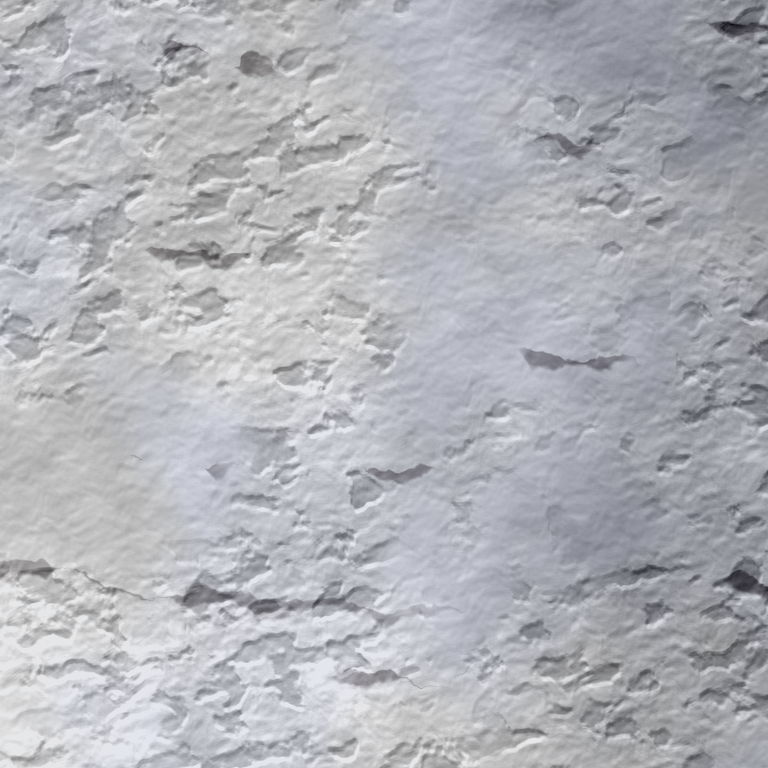
Give the GLSL for this texture, as a three.js fragment shader.

```glsl
// Weathered, pitted grey plaster wall with shadowed ledges and soft bluish stains.
#define LIT_TONE 0.765
#define SHADE_TONE 0.615
#define PIT_SCALE 25.0
#define GRAIN_SCALE 62.0
#define RELIEF 0.15
#define PIT_DARKNESS 0.11
#define CRACK_DARKNESS 0.25
#define LEDGE_COUNT 9
#define LIGHT_STEP vec2(-0.002, 0.006)
#define COOL_TINT vec3(-0.012, -0.002, 0.042)
#define WARM_TINT vec3(0.003, 0.004, 0.008)

varying vec2 vUv;

float hash(vec2 p) {
  vec3 q = fract(p.xyx * 0.1031);
  q += dot(q, q.yzx + 33.33);
  return fract((q.x + q.y) * q.z);
}

float noise(vec2 p) {
  vec2 i = floor(p);
  vec2 f = fract(p);
  f = f * f * f * (f * (f * 6.0 - 15.0) + 10.0);
  float low = mix(hash(i), hash(i + vec2(1.0, 0.0)), f.x);
  float high = mix(hash(i + vec2(0.0, 1.0)), hash(i + vec2(1.0)), f.x);
  return mix(low, high, f.y);
}

float fbm(vec2 p) {
  float sum = 0.0;
  float amplitude = 0.5;
  for (int i = 0; i < 4; i++) {
    sum += amplitude * noise(p);
    p = mat2(1.6, 1.2, -1.2, 1.6) * p + 17.3;
    amplitude *= 0.5;
  }
  return sum / 0.9375;
}

// Surface coordinates stretched along the gently rising trowel direction.
vec2 trowel(vec2 p) {
  vec2 along = vec2(0.956, 0.292);
  vec2 q = vec2(dot(p, along), 1.55 * dot(p, vec2(-along.y, along.x)));
  return q + 0.014 * vec2(noise(p * 30.0), noise(p * 30.0 + 7.0));
}

// Crumbling is patchy, and strongest around the long crack.
float roughness(vec2 p) {
  float band = exp(-pow((p.y - 0.25 + 0.12 * p.x) / 0.09, 2.0));
  band *= smoothstep(0.1, 0.4, p.x);
  return smoothstep(0.36, 0.64, fbm(p * 5.0 + 3.0) + 0.12 * band);
}

float pits(vec2 q, float rough) {
  return smoothstep(0.54, 0.69, fbm(q * PIT_SCALE)) * mix(0.15, 1.0, rough);
}

float height(vec2 p, float rough) {
  vec2 q = trowel(p);
  float grain = fbm(q * GRAIN_SCALE + 40.0);
  return mix(0.8, 1.6, rough) * grain - pits(q, rough);
}

// Ragged shadow under a ledge, running right from its start point.
float crack(vec2 p, vec2 start, float reach, float slope, float width) {
  vec2 q = p - start;
  float t = q.x / reach;
  float wobble = noise(vec2(p.x * 14.0, start.y * 90.0)) - 0.5;
  q.y -= slope * q.x + 0.03 * wobble + 0.03 * (fbm(p * 32.0) - 0.5);
  float taper = smoothstep(0.0, 0.12, t) * smoothstep(1.0, 0.6, t);
  float thickness = noise(vec2(p.x * 24.0, start.y * 70.0 + 5.0));
  float halfWidth = width * taper * smoothstep(0.15, 0.75, thickness);
  float edge = mix(0.007, 0.003, step(0.0, q.y));
  return taper * smoothstep(-0.001, edge, halfWidth - abs(q.y));
}

void main() {
  vec2 p = vUv;
  vec2 q = trowel(p);
  float rough = roughness(p);

  // Broad light falling off to the right, with uneven mottling.
  float tone = mix(LIT_TONE, SHADE_TONE, smoothstep(0.45, 1.0, p.x + 0.2 * (fbm(p * 4.0) - 0.5)));
  tone += 0.07 * (1.0 - p.x) * smoothstep(0.35, 0.05, p.y);
  tone -= 0.04 * smoothstep(0.6, 1.0, p.y);
  tone += 0.18 * (fbm(p * 7.0 + 11.0) - 0.5);
  tone += 0.10 * (fbm(q * 18.0 + 23.0) - 0.5);

  // Relief lit from above, darker pits and small pale chips.
  tone += RELIEF * (height(p, rough) - height(p + LIGHT_STEP, rough));
  tone -= PIT_DARKNESS * pits(q, rough);
  tone += 0.06 * rough * smoothstep(0.62, 0.74, fbm(q * 32.0 + 50.0));

  // One long crack and scattered short ledges.
  float shadow = 0.8 * crack(p, vec2(-0.1, 0.265), 0.85, -0.11, 0.014);
  for (int i = 0; i < LEDGE_COUNT; i++) {
    float k = float(i);
    vec2 start = fract(vec2(0.16, 0.4) + k * vec2(0.7549, 0.5698));
    float size = hash(vec2(k, 4.0));
    float slope = mix(-0.4, 0.1, hash(vec2(k, 9.0)));
    shadow = max(shadow, crack(p, start, mix(0.09, 0.24, size), slope, mix(0.009, 0.016, size)));
  }
  tone -= CRACK_DARKNESS * shadow;

  // Cool stains over the smoother plaster, warmer dust elsewhere.
  float cool = smoothstep(0.4, 0.62, fbm(p * 3.0 + 31.0) + 0.12 * (p.x - 0.5));
  vec3 tint = mix(WARM_TINT, COOL_TINT, cool * (1.0 - 0.4 * rough));
  vec3 color = vec3(min(tone, 0.9)) + tint + shadow * vec3(0.012, 0.0, 0.0);
  gl_FragColor = vec4(clamp(color, 0.0, 1.0), 1.0);
}
```
